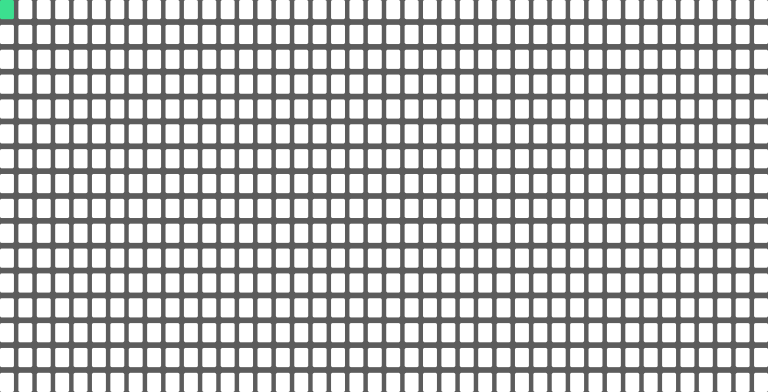
A Shadertoy shader for this pattern:

```glsl
// A grey lattice of rounded white cells, with one green cell in the top left corner.
#define COLUMNS 42.0
#define ROWS 16.0
#define CELL_FILL vec2(0.758, 0.772)   // cell size as a share of the pitch
#define CORNER_RADIUS 0.0023           // in canvas widths
#define EDGE_SOFTNESS 1.0              // edge ramp, in output pixels
#define LINE_COLOUR vec3(0.36)
#define CELL_COLOUR vec3(1.0)
#define ACCENT_COLOUR vec3(0.23, 0.88, 0.56)

// Signed distance to a rounded rectangle centred on the origin.
float roundedBox(vec2 p, vec2 halfSize, float radius) {
    vec2 q = abs(p) - halfSize + radius;
    return length(max(q, 0.0)) + min(max(q.x, q.y), 0.0) - radius;
}

void mainImage(out vec4 fragColor, in vec2 fragCoord) {
    // Canvas widths, measured from the top left.
    float pixel = 1.0 / iResolution.x;
    vec2 canvas = iResolution.xy * pixel;
    vec2 p = vec2(fragCoord.x, iResolution.y - fragCoord.y) * pixel;

    // The outermost cells touch the canvas edges, so the last gap is left out.
    vec2 pitch = canvas / (vec2(COLUMNS, ROWS) - 1.0 + CELL_FILL);
    vec2 cellHalf = 0.5 * CELL_FILL * pitch;

    // Cell index and position relative to the cell centre.
    vec2 id = floor(p / pitch);
    vec2 local = p - id * pitch - cellHalf;

    // The gap lies right of and below each cell; fold to the nearest cell.
    vec2 nearest = step(0.5 * pitch, local);
    id += nearest;
    local -= nearest * pitch;

    float d = roundedBox(local, cellHalf, CORNER_RADIUS);
    float coverage = clamp(0.5 - d / (EDGE_SOFTNESS * pixel), 0.0, 1.0);

    // Accent the first cell only.
    bool isFirst = id.x + id.y < 0.5;
    vec3 cell = isFirst ? ACCENT_COLOUR : CELL_COLOUR;
    fragColor = vec4(mix(LINE_COLOUR, cell, coverage), 1.0);
}
```
